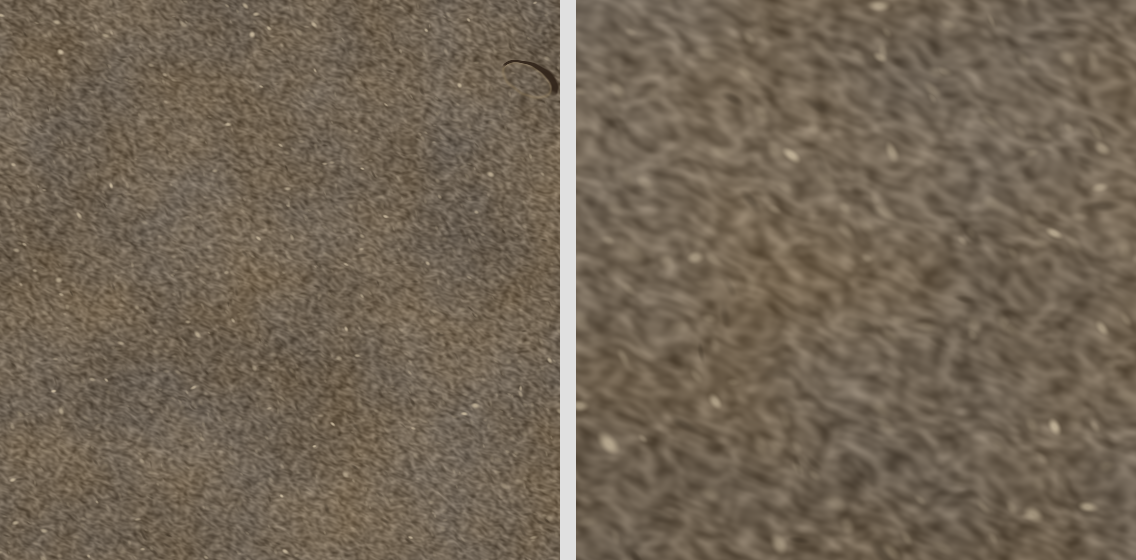
Left: the whole. Right: its middle third, enlarged.
Reproduce this texture procedurally as a WebGL 1 fragment shader.

```glsl
precision highp float;
// Weathered brown ground: fine soft grain streaked down to the right, scattered
// with pale chips and dark pits, and one small curled leaf near a corner.
// Stretched gradient noise makes the grain; jittered cells place the chips.

uniform vec2 u_resolution;

const vec3 EARTH = vec3(0.440, 0.389, 0.325);
const vec3 GRAIN_TINT = vec3(1.0, 0.97, 0.92);
const vec3 CHIP_COLOR = vec3(0.82, 0.76, 0.65);
const vec3 PIT_COLOR = vec3(0.22, 0.18, 0.13);
const vec3 LEAF_RIM = vec3(0.56, 0.49, 0.38);
const vec3 LEAF_SHADOW = vec3(0.19, 0.14, 0.10);
const float GRAIN_ANGLE = -0.62;
const vec2 GRAIN_FREQ = vec2(62.0, 108.0);
const float GRAIN_CONTRAST = 0.155;
const float MOTTLE_CONTRAST = 0.055;
const vec2 CHIP_SIZE = vec2(0.0085, 0.0050);
const vec2 DULL_CHIP_SIZE = vec2(0.0080, 0.0045);
const vec2 PIT_SIZE = vec2(0.0120, 0.0042);
const vec2 LEAF_CENTER = vec2(0.941, 0.857);
const vec2 LEAF_RADII = vec2(0.047, 0.025);
const float LEAF_ANGLE = -0.50;

float hash(vec2 p) {
  vec3 q = fract(vec3(p.xyx) * 0.1031);
  q += dot(q, q.yzx + 33.33);
  return fract((q.x + q.y) * q.z);
}

vec2 turn(vec2 p, float angle) {
  float c = cos(angle), s = sin(angle);
  return vec2(c * p.x + s * p.y, c * p.y - s * p.x);
}

float slope(vec2 cell, vec2 offset) {
  float angle = 6.2832 * hash(cell);
  return dot(vec2(cos(angle), sin(angle)), offset);
}

// Gradient noise, centred on zero
float noise(vec2 p) {
  vec2 i = floor(p), f = p - i;
  vec2 w = f * f * f * (f * (f * 6.0 - 15.0) + 10.0);
  vec2 e = vec2(1.0, 0.0);
  float low = mix(slope(i, f), slope(i + e, f - e), w.x);
  float high = mix(slope(i + e.yx, f - e.yx), slope(i + 1.0, f - 1.0), w.x);
  return mix(low, high, w.y);
}

// Soft oval spots, one per jittered cell; share is the fraction of cells filled
float spots(vec2 p, float cells, float share, vec2 size, float seed) {
  vec2 home = floor(p * cells);
  float cover = 0.0;
  for (int y = -1; y <= 1; y++) {
    for (int x = -1; x <= 1; x++) {
      vec2 id = home + vec2(float(x), float(y));
      vec2 key = id + seed;
      vec2 jitter = vec2(hash(key + 17.3), hash(key + 41.9));
      float pick = hash(key + 73.1);
      float scale = mix(0.6, 1.15, hash(key + 97.7));
      vec2 d = turn(p - (id + jitter) / cells, 1.4 * (hash(key + 123.5) - 0.5));
      float spot = 1.0 - smoothstep(0.15, 1.0, length(d / (size * scale)));
      float strength = mix(0.35, 1.0, pick / share);
      cover = max(cover, spot * strength * step(pick, share));
    }
  }
  return cover;
}

// Curled leaf: thin pale rim with a shadow that widens along its upper edge
vec3 addLeaf(vec3 color, vec2 p, float grain) {
  vec2 q = turn(p - LEAF_CENTER, LEAF_ANGLE);
  q += 0.0018 * vec2(noise(p * 55.0), noise(p * 55.0 + 31.0));
  float k = length(q / LEAF_RADII);
  float d = k * (k - 1.0) / max(length(q / (LEAF_RADII * LEAF_RADII)), 0.001);
  float rim = exp(-pow(d / 0.0028, 2.0));
  float width = mix(0.0022, 0.0065, smoothstep(-0.035, 0.035, q.x));
  float band = 1.0 - smoothstep(width * 0.55, width * 1.25, abs(d - width));
  float shadow = band * smoothstep(-0.002, 0.008, q.y);
  color = mix(color, LEAF_RIM + 0.1 * grain, 0.6 * rim);
  return mix(color, LEAF_SHADOW, 0.92 * shadow);
}

void main() {
  vec2 p = gl_FragCoord.xy / min(u_resolution.x, u_resolution.y);
  vec2 warp = vec2(noise(p * 34.0 + 7.0), noise(p * 34.0 + 59.0));
  vec2 g = turn(p + 0.005 * warp, GRAIN_ANGLE) + 3.0;

  // Grain in two sizes, and broad light and tint patches
  float grain = noise(g * GRAIN_FREQ);
  grain += 0.75 * noise(turn(g, 0.25) * GRAIN_FREQ * 1.75 + 19.0);
  float mottle = noise(p * 4.5 + 11.0) + 0.6 * noise(p * 13.0 + 23.0);
  float tint = noise(p * 5.5 + 83.0) + 0.5 * noise(p * 17.0 + 47.0);
  float tone = GRAIN_CONTRAST * grain + MOTTLE_CONTRAST * mottle;
  vec3 color = EARTH + tone * GRAIN_TINT + tint * vec3(0.022, 0.004, -0.024);

  // Pits, dull chips and a few bright chips
  float pits = spots(g, 34.0, 0.20, PIT_SIZE, 211.0);
  float dullChips = spots(g, 58.0, 0.30, DULL_CHIP_SIZE, 307.0);
  float brightChips = spots(g, 24.0, 0.20, CHIP_SIZE, 401.0);
  color = mix(color, PIT_COLOR, 0.50 * pits);
  color = mix(color, CHIP_COLOR, 0.27 * dullChips);
  color = mix(color, CHIP_COLOR, 0.85 * brightChips);

  color = addLeaf(color, p, grain);
  gl_FragColor = vec4(clamp(color, 0.0, 1.0), 1.0);
}
```
